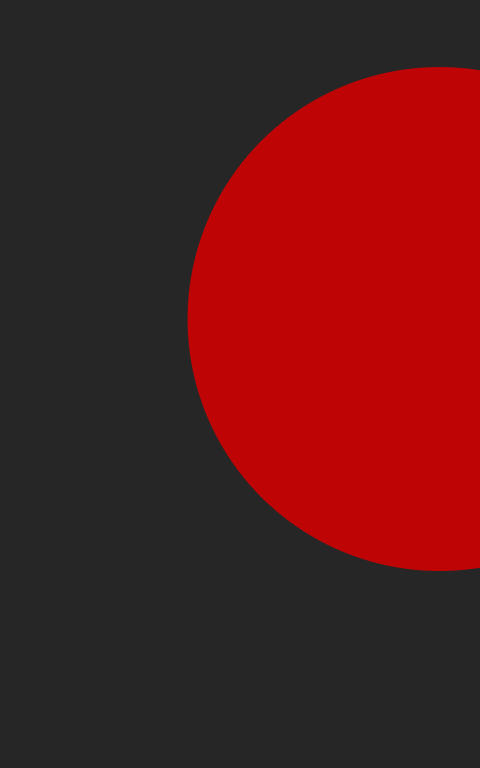
A Shadertoy shader for this background:

```glsl
const vec3 CHARCOAL = vec3(0.149, 0.149, 0.149);
const vec3 CRIMSON = vec3(0.745, 0.016, 0.016);

// Signed distance to a disc, negative inside
float discDistance(vec2 point, vec2 center, float radius) {
    return length(point - center) - radius;
}

// Coverage of a shape, softened over one pixel
float coverage(float signedDistance, float pixelSize) {
    return clamp(0.5 - signedDistance / pixelSize, 0.0, 1.0);
}

void mainImage(out vec4 fragColor, in vec2 fragCoord) {
    // Canvas height is one unit; x is measured from the middle
    float pixelSize = 1.0 / iResolution.y;
    vec2 point = vec2(fragCoord.x - 0.5 * iResolution.x, fragCoord.y) * pixelSize;

    // Large disc cut off by the right edge
    vec2 discCenter = vec2(0.2598, 0.5846);
    float discRadius = 0.3281;
    float disc = coverage(discDistance(point, discCenter, discRadius), pixelSize);

    fragColor = vec4(mix(CHARCOAL, CRIMSON, disc), 1.0);
}
```
